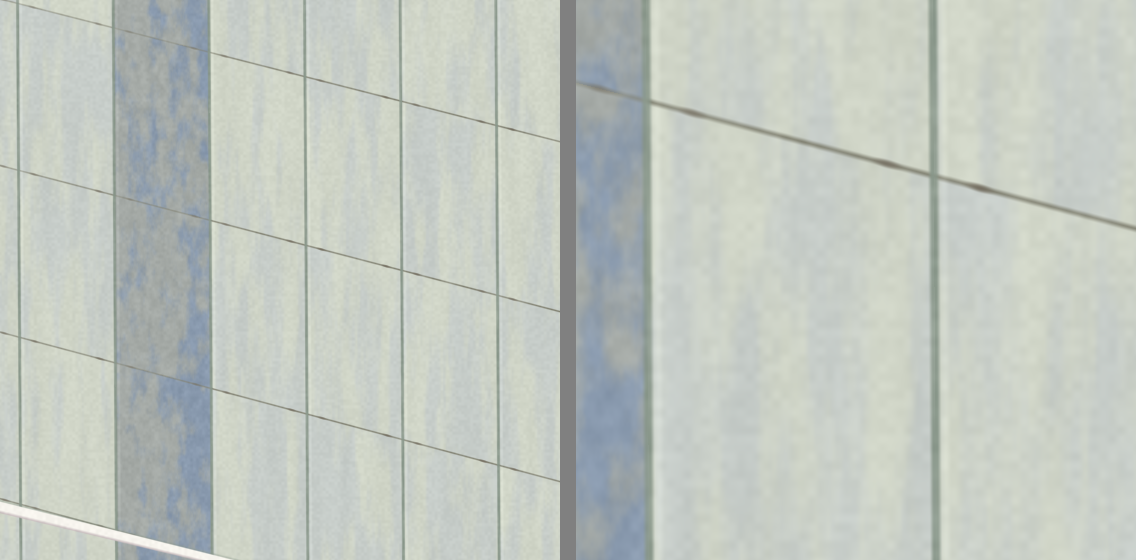
Left, the full canvas; right, a detail of the centre.
Reproduce this texture procedurally as a WebGL 2 fragment shader.

```glsl
#version 300 es
precision highp float;

#define COLUMN_WIDTH 0.1708
#define FIRST_JOINT 0.0313
#define JOINT_LEAN 0.006
#define ROW_HEIGHT 0.2975
#define ROW_SPREAD 0.006
#define SEAM_SLOPE 0.255
#define JOINT_HALF 0.0025
#define SEAM_HALF 0.0013
#define DARK_COLUMN 1.0
#define RAIL_TOP 0.906
#define RAIL_HALF 0.0100
#define GRAIN 0.035

uniform vec2 u_resolution;
out vec4 outColor;

const vec3 PALE_WARM = vec3(0.815, 0.835, 0.780);
const vec3 PALE_COOL = vec3(0.775, 0.800, 0.785);
const vec3 DARK_GREY = vec3(0.645, 0.665, 0.650);
const vec3 DARK_BLUE = vec3(0.535, 0.600, 0.680);
const vec3 JOINT_COLOR = vec3(0.535, 0.590, 0.540);
const vec3 SEAM_COLOR = vec3(0.510, 0.510, 0.450);
const vec3 CLIP_COLOR = vec3(0.450, 0.420, 0.370);
const vec3 RAIL_COLOR = vec3(0.970, 0.960, 0.935);
const vec3 RAIL_SHADE = vec3(0.790, 0.745, 0.750);

float hash(vec2 p) {
  vec3 q = fract(p.xyx * vec3(0.1031, 0.1030, 0.0973));
  q += dot(q, q.yzx + 33.33);
  return fract((q.x + q.y) * q.z);
}

float noise(vec2 p) {
  vec2 cell = floor(p), f = fract(p);
  f = f * f * (3.0 - 2.0 * f);
  return mix(mix(hash(cell), hash(cell + vec2(1, 0)), f.x),
             mix(hash(cell + vec2(0, 1)), hash(cell + vec2(1, 1)), f.x), f.y);
}

float fbm(vec2 p) {
  float sum = 0.0, gain = 0.5;
  for (int i = 0; i < 4; i++) {
    sum += gain * noise(p);
    p = p * 2.03 + 17.3;
    gain *= 0.5;
  }
  return sum / 0.9375;
}

// Soft-edged stroke around a distance of zero
float stroke(float dist, float halfWidth, float soft) {
  return 1.0 - smoothstep(halfWidth - soft, halfWidth + soft, abs(dist));
}

void main() {
  vec2 p = gl_FragCoord.xy / u_resolution;
  p.y = 1.0 - p.y; // measured downwards
  float soft = max(0.0016, 0.75 / min(u_resolution.x, u_resolution.y));

  // Sheared panel grid
  float rowHeight = ROW_HEIGHT + ROW_SPREAD * p.x;
  vec2 grid = vec2((p.x - FIRST_JOINT - JOINT_LEAN * p.y) / COLUMN_WIDTH,
                   (p.y + 0.002 - SEAM_SLOPE * p.x) / rowHeight);
  vec2 panel = floor(grid);
  vec2 nearest = grid - floor(grid + 0.5);
  float jointDist = nearest.x * COLUMN_WIDTH;
  float seamDist = nearest.y * rowHeight / length(vec2(1.0, SEAM_SLOPE));
  float tone = hash(panel + 40.0);

  // Pale panels with faint vertical streaks
  vec2 shift = panel * 7.0 + 60.0;
  float streak = fbm(p * vec2(48.0, 7.0) + shift);
  float cool = smoothstep(0.35, 0.75, streak + 0.22 * (tone - 0.5));
  vec3 pale = mix(PALE_WARM, PALE_COOL, cool);
  pale += 0.025 * (noise(p * vec2(60.0, 9.0) + shift.yx) - 0.5);

  // Dark column, mottled grey and blue
  float mottle = fbm(p * vec2(55.0, 26.0) + shift);
  float blotch = fbm(p * vec2(14.0, 6.0) + 31.0);
  float side = 0.18 * (fract(grid.x) - 0.5);
  float blue = smoothstep(0.38, 0.68, 0.6 * mottle + 0.4 * blotch + side);
  vec3 dark = mix(DARK_GREY, DARK_BLUE, blue);
  dark += 0.07 * (fbm(p * vec2(90.0, 50.0) + 9.0) - 0.5);

  float isDark = smoothstep(-soft, soft, (grid.x - DARK_COLUMN) * COLUMN_WIDTH)
               * smoothstep(-soft, soft, (DARK_COLUMN + 1.0 - grid.x) * COLUMN_WIDTH);
  vec3 color = mix(pale, dark, isDark);

  // Thin seams, fainter towards the upper left, with clips beside joints
  float strength = mix(0.55, 0.95, smoothstep(-0.1, 0.9, p.x + 0.6 * p.y));
  strength *= 0.8 + 0.3 * noise(p * 45.0);
  strength *= 1.0 - 0.35 * isDark;
  color = mix(color, SEAM_COLOR, strength * stroke(seamDist, SEAM_HALF, soft));
  float clipDist = (abs(nearest.x) - 0.16) * COLUMN_WIDTH;
  float clip = stroke(length(vec2(clipDist * 0.3, seamDist)), 0.0018, soft);
  color = mix(color, CLIP_COLOR, 0.75 * strength * clip);

  // Vertical joints with a pale lip on the right
  color += 0.035 * stroke(jointDist - 0.006, 0.002, 0.002);
  float jointWear = 0.78 + 0.22 * noise(vec2(panel.x, p.y * 30.0));
  color = mix(color, JOINT_COLOR, jointWear * stroke(jointDist, JOINT_HALF, soft));

  // Bright rail across the lower left corner, tapering to the right
  float railDist = (p.y - RAIL_TOP - 0.245 * p.x) / length(vec2(1.0, 0.245));
  float railHalf = RAIL_HALF * (1.0 - 0.5 * p.x);
  vec3 rail = mix(RAIL_COLOR, RAIL_SHADE, smoothstep(0.35, 1.0, railDist / railHalf));
  color = mix(color, JOINT_COLOR, 0.35 * stroke(railDist + railHalf, 0.003, 0.002));
  color = mix(color, rail, stroke(railDist, railHalf, soft));

  // Fine grain
  color += GRAIN * (noise(p * 190.0) - 0.5);
  outColor = vec4(clamp(color, 0.0, 1.0), 1.0);
}
```
